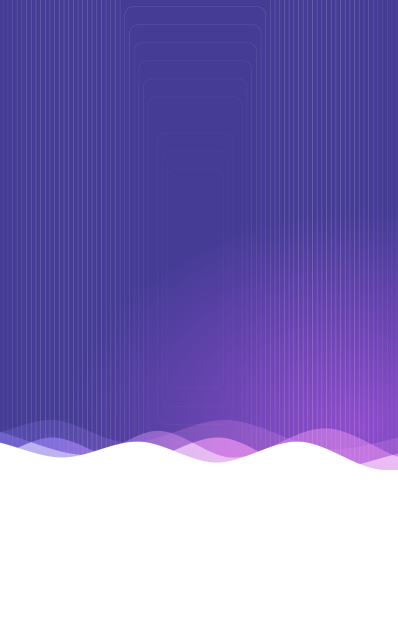
Write a Shadertoy shader that draws this background.

```glsl
// Indigo backdrop with nested pinstripe frames, a violet glow and layered waves above white.

// Signed distance to a box with rounded corners.
float roundedBox(vec2 p, vec2 halfSize, float radius) {
    vec2 q = abs(p) - halfSize + radius;
    return length(max(q, 0.0)) + min(max(q.x, q.y), 0.0) - radius;
}

// Height of a smooth curve through its crests and troughs.
float waveHeight(float x, vec2 knots[6]) {
    float h = knots[0].y;
    for (int i = 0; i < 5; i++) {
        h += (knots[i + 1].y - knots[i].y) * smoothstep(knots[i].x, knots[i + 1].x, x);
    }
    return h;
}

// Antialiased area below a wave.
float below(vec2 uv, vec2 knots[6]) {
    float edge = 0.7 / iResolution.y;
    return smoothstep(-edge, edge, waveHeight(uv.x, knots) - uv.y);
}

void mainImage(out vec4 fragColor, in vec2 fragCoord) {
    vec2 uv = fragCoord / iResolution.xy;
    float pixel = 1.0 / iResolution.y;

    // Indigo base with an elliptical violet glow
    float glow = max(0.0, 1.0 - length((uv - vec2(0.90, 0.336)) / vec2(0.73, 0.338)));
    vec3 color = mix(vec3(0.265, 0.235, 0.585), vec3(0.56, 0.30, 0.80), glow);

    // Nested frames; the outer ones show only their vertical sides
    vec2 p = (uv - vec2(0.4906, 0.5645)) * vec2(0.622, 1.0);
    float lines = 0.0;
    for (int i = 0; i < 42; i++) {
        if (i == 3) continue;
        float k = float(i);
        vec2 halfSize = vec2(0.0443, 0.1712) + k * vec2(0.00731, 0.0282);
        float d = abs(roundedBox(p, halfSize, 0.013));
        float strength = 0.04 + 0.21 * smoothstep(0.0, 17.0, k) * (1.0 - 0.8 * smoothstep(26.0, 38.0, k));
        lines = max(lines, strength * clamp((0.0005 - d) / pixel + 0.5, 0.0, 1.0));
    }
    color = mix(color, vec3(0.96, 0.88, 1.0), lines);

    // Translucent waves, tinted from periwinkle to pink
    float back = below(uv, vec2[6](vec2(-0.05, 0.320), vec2(0.126, 0.3438), vec2(0.324, 0.3086),
                                   vec2(0.565, 0.3438), vec2(0.837, 0.298), vec2(1.1, 0.325)));
    float middle = below(uv, vec2[6](vec2(-0.08, 0.333), vec2(0.22, 0.289), vec2(0.397, 0.3268),
                                     vec2(0.586, 0.285), vec2(0.816, 0.3307), vec2(1.06, 0.278)));
    float near = below(uv, vec2[6](vec2(-0.02, 0.290), vec2(0.13, 0.3164), vec2(0.33, 0.277),
                                   vec2(0.548, 0.3164), vec2(0.78, 0.262), vec2(1.1, 0.300)));
    vec3 tint = mix(vec3(0.54, 0.48, 0.94), vec3(0.93, 0.58, 0.95), smoothstep(0.0, 0.6, uv.x));
    color = mix(color, tint, 0.22 * back);
    color = mix(color, tint, 0.48 * middle);
    color = mix(color, tint, 0.70 * near);
    color = mix(color, vec3(0.96, 0.95, 0.98), 0.48 * middle * near);

    // White foreground
    float front = below(uv, vec2[6](vec2(-0.06, 0.3138), vec2(0.157, 0.2852), vec2(0.345, 0.310),
                                    vec2(0.544, 0.2773), vec2(0.747, 0.310), vec2(0.97, 0.2656)));
    color = mix(color, vec3(1.0), front);

    fragColor = vec4(color, 1.0);
}
```
